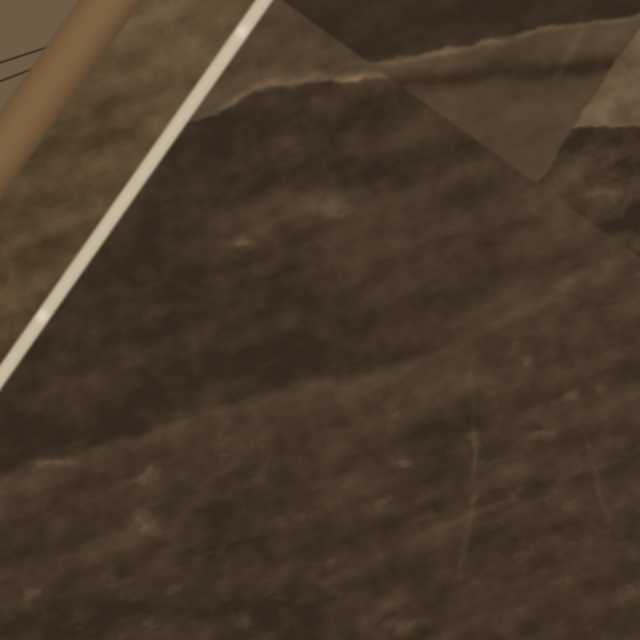
Give the GLSL for this texture, as a three.js fragment shader.

```glsl
// Dark veined rock behind faceted glass, crossed by a brown tube and a thin pale bar.
varying vec2 vUv;

const vec3 SHADOW = vec3(0.200, 0.156, 0.114);
const vec3 LIGHT = vec3(0.460, 0.380, 0.290);
const vec3 OLIVE = vec3(0.003, 0.003, -0.012);
const vec3 SKY = vec3(0.43, 0.36, 0.28);
const vec3 TUBE = vec3(0.47, 0.36, 0.245);
const vec3 BAR = vec3(0.78, 0.73, 0.63);
const vec3 GLINT = vec3(0.90, 0.87, 0.80);
const vec2 TUBE_A = vec2(0.0, 0.756);
const vec2 TUBE_B = vec2(0.1725, 1.0);
const vec2 BAR_A = vec2(0.0, 0.410);
const vec2 BAR_B = vec2(0.413, 1.0);
const vec2 FACET_A = vec2(0.44, 1.0);
const vec2 FACET_B = vec2(1.0, 0.597);
const float TUBE_RADIUS = 0.040;
const float BAR_RADIUS = 0.0115;
const float SOFT = 0.004;

vec2 gradient(vec2 cell) {
  vec3 q = fract(cell.xyx * vec3(0.1031, 0.1030, 0.0973));
  q += dot(q, q.yzx + 33.33);
  return 2.0 * fract((q.xx + q.yz) * q.zy) - 1.0;
}

float noise(vec2 p) {
  vec2 i = floor(p), f = fract(p);
  vec2 u = f * f * f * (f * (f * 6.0 - 15.0) + 10.0);
  vec2 e = vec2(1.0, 0.0);
  float low = mix(dot(gradient(i), f), dot(gradient(i + e), f - e), u.x);
  float high = mix(dot(gradient(i + e.yx), f - e.yx), dot(gradient(i + 1.0), f - 1.0), u.x);
  return mix(low, high, u.y);
}

float fbm(vec2 p) {
  float sum = 0.0, amp = 0.5;
  for (int i = 0; i < 4; i++) {
    sum += amp * noise(p);
    p = mat2(1.6, 1.2, -1.2, 1.6) * p + 7.3;
    amp *= 0.5;
  }
  return sum;
}

// Signed distance to a line, positive to the left of a -> b
float side(vec2 p, vec2 a, vec2 b) {
  vec2 d = normalize(b - a);
  return d.x * (p.y - a.y) - d.y * (p.x - a.x);
}

float stroke(vec2 p, vec2 a, vec2 b, float width) {
  vec2 d = b - a, q = p - a;
  float r = length(q - d * clamp(dot(q, d) / dot(d, d), 0.0, 1.0));
  return exp(-r * r / (width * width));
}

float blob(vec2 p, vec2 center, vec2 size) {
  vec2 q = (p - center) / size;
  return exp(-dot(q, q));
}

float above(float d) { return smoothstep(-SOFT, SOFT, d); }

// Main slope: pale upper ledge, dark face, long lower ridge and cracks
float slopeTone(vec2 p, vec2 w, float grain, float patchy) {
  float t = 0.13 + 0.08 * smoothstep(0.3, 1.0, p.x);
  float ledge = w.y - (0.81 + 0.22 * (p.x - 0.3) + 0.025 * smoothstep(0.3, 0.43, p.x) - 0.022 * smoothstep(0.45, 0.6, p.x));
  t = mix(t, 0.48, above(ledge));
  t += 0.55 * patchy * exp(-pow((ledge - 0.005) / 0.008, 2.0)) * smoothstep(0.27, 0.43, p.x);
  float ridge = 0.25 + 0.32 * p.x - 0.025 * smoothstep(0.4, 0.65, p.x) + 0.06 * smoothstep(0.65, 0.95, p.x);
  float d = w.y - ridge;
  float below = 1.0 - smoothstep(-0.015, 0.015, d);
  t += 0.20 * below * exp(min(d, 0.0) * 10.0);
  t += 0.14 * patchy * exp(-d * d / 0.0001);
  t -= 0.15 * blob(vec2(p.x, d), vec2(0.18, 0.05), vec2(0.22, 0.03));
  t += 0.20 * blob(w, vec2(0.53, 0.68), vec2(0.14, 0.035)) + 0.14 * blob(w, vec2(0.60, 0.59), vec2(0.12, 0.05));
  t += 0.18 * blob(w, vec2(0.88, 0.65), vec2(0.12, 0.06));
  // Broken veins and scattered flecks
  float vein = pow(1.0 - abs(noise(w * vec2(5.0, 13.0) - vec2(0.0, p.x * 6.0))), 14.0);
  t += below * (0.10 * vein * patchy + 0.25 * smoothstep(0.85, 1.5, patchy));
  float cracks = stroke(w, vec2(0.742, 0.45), vec2(0.738, 0.22), 0.005)
    + stroke(w, vec2(0.738, 0.22), vec2(0.715, 0.10), 0.005)
    + stroke(w, vec2(0.90, 0.36), vec2(0.95, 0.19), 0.005)
    + stroke(w, vec2(0.65, 0.16), vec2(1.0, 0.297), 0.005);
  // Bright chips
  float chips = blob(w, vec2(0.38, 0.622), vec2(0.035, 0.013)) + 0.7 * blob(w, vec2(0.52, 0.675), vec2(0.04, 0.02))
    + blob(w, vec2(0.617, 0.03), vec2(0.022, 0.025)) + 0.6 * blob(w, vec2(0.885, 0.215), vec2(0.014, 0.009))
    + 0.7 * blob(w, vec2(0.23, 0.195), vec2(0.025, 0.03)) + 0.8 * blob(w, vec2(0.08, 0.275), vec2(0.03, 0.007));
  return t + patchy * (0.18 * cracks + 0.65 * chips) + 0.6 * grain;
}

// Upper right facet: dark overhang, layered strata and a pale stone
float facetTone(vec2 p, vec2 w, float grain, float patchy) {
  float lip = w.y - (0.902 + 0.19 * (p.x - 0.573));
  float t = mix(0.44, 0.09, above(lip));
  t += 0.4 * patchy * exp(-pow((lip + 0.005) / 0.006, 2.0));
  t -= 0.32 * stroke(w, vec2(0.60, 0.868), vec2(0.95, 0.898), 0.014);
  t += 0.25 * patchy * stroke(w, vec2(0.87, 0.88), vec2(0.92, 0.965), 0.007);
  float stone = above(-side(w, vec2(0.895, 0.80), vec2(1.0, 0.96)));
  t = mix(t, 0.76, stone * above(w.y - 0.80));
  float hollow = above(-side(w, vec2(0.845, 0.72), vec2(0.895, 0.80))) * above(0.80 - w.y);
  t = mix(t, 0.17, hollow);
  t += 0.40 * patchy * blob(w, vec2(0.95, 0.70), vec2(0.07, 0.015));
  return t + (0.4 + 0.6 * max(stone, hollow)) * grain;
}

void main() {
  vec2 p = vUv;
  vec2 w = p + 0.012 * vec2(noise(p * 16.0), noise(p * 16.0 + 40.0)) + 0.005 * noise(p * 55.0);
  vec2 along = mat2(0.94, -0.34, 0.34, 0.94) * p;
  float grain = fbm(along * vec2(6.0, 20.0)) + 0.6 * fbm(p * 28.0);
  float patchy = clamp(0.55 + 2.4 * fbm(along * vec2(18.0, 28.0)), 0.0, 1.6);

  float barSide = side(p, BAR_A, BAR_B);
  float left = above(barSide);
  float leftTone = mix(0.27, 0.62, smoothstep(0.40, 0.90, p.y)) + 0.7 * grain;
  leftTone -= 0.28 * stroke(w, vec2(0.03, 0.755), vec2(0.20, 0.785), 0.018);
  leftTone += 0.20 * blob(w, vec2(0.0, 0.52), vec2(0.06));
  float facet = above(side(p, FACET_A, FACET_B));
  float tone = mix(slopeTone(p, w, grain, patchy), facetTone(p, w, grain, patchy), facet);
  tone = mix(tone, leftTone, left);
  vec3 color = mix(SHADOW, LIGHT, max(tone, 0.02)) + OLIVE * left;

  // Sky corner with two wires, then the shaded tube
  float tubeSide = side(p, TUBE_A, TUBE_B);
  float wires = max(stroke(p, vec2(0.0, 0.902), vec2(0.08, 0.928), 0.002), stroke(p, vec2(0.0, 0.873), vec2(0.05, 0.892), 0.002));
  color = mix(color, mix(SKY, SHADOW, 0.8 * wires), above(tubeSide));
  float across = tubeSide / TUBE_RADIUS;
  vec3 tube = TUBE * (1.06 - 0.25 * across * across + 0.05 * across);
  color = mix(color, tube, above(TUBE_RADIUS - abs(tubeSide)));

  // Pale bar with two highlights
  float spots = blob(p, vec2(0.066, 0.506), vec2(0.01)) + blob(p, vec2(0.378, 0.951), vec2(0.01));
  vec3 bar = mix(BAR * (1.0 - 0.12 * pow(abs(barSide) / BAR_RADIUS, 2.0)), GLINT, 0.7 * min(spots, 1.0));
  color = mix(color, bar, above(BAR_RADIUS - abs(barSide)));
  gl_FragColor = vec4(color, 1.0);
}
```
